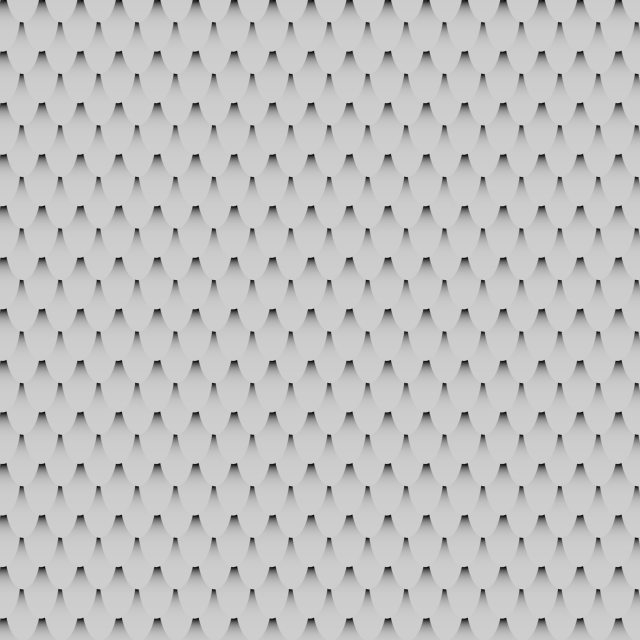
This pattern is drawn by a WebGL 2 fragment shader. Its source:

```glsl
#version 300 es
precision highp float;
// Overlapping rows of pale grey rounded scales, each shaded dark under the row above.

uniform vec2 u_resolution;
out vec4 fragColor;

const vec2 REPEATS = vec2(16.65, 12.417);      // scales across, row pairs down
const vec2 TIP_EVEN = vec2(0.064, 0.414);      // tip of an even-row scale, in cells
const vec2 TIP_ODD = vec2(0.594, 0.981);       // tip of an odd-row scale, in cells
const vec2 SCALE_RADII = vec2(0.475, 0.808);   // ellipse radii, in cells
const float SHADOW_FADE = 0.118;               // fade length of the shadow, in cells
const float EDGE_MARGIN = 0.05;                // room below each tip for edge smoothing
const vec3 SCALE_COLOR = vec3(0.807);
const vec3 SHADOW_COLOR = vec3(0.0);

// Cell position relative to the nearest tip: x centred, y as height above it.
vec2 fromTip(vec2 cell, vec2 tip) {
    vec2 origin = vec2(0.5, EDGE_MARGIN);
    return fract(cell - tip + origin) - origin;
}

// Shadow cast by the scale whose tip lies one cell above this one's tip.
vec3 shade(float height) {
    float depth = max(1.0 - height, 0.0);
    return mix(SCALE_COLOR, SHADOW_COLOR, exp(-depth / SHADOW_FADE));
}

// Smooth coverage of a scale: half ellipse below, straight sides above.
float coverage(vec2 p, float pixel) {
    vec2 q = vec2(p.x, min(p.y - SCALE_RADII.y, 0.0)) / SCALE_RADII;
    float radius = max(length(q), 1e-4);
    vec2 gradient = q * REPEATS / (SCALE_RADII * radius);
    float dist = (radius - 1.0) / max(length(gradient), 1e-3);
    return 1.0 - smoothstep(-0.75 * pixel, 0.75 * pixel, dist);
}

void main() {
    float pixel = 1.0 / u_resolution.y;
    vec2 cell = gl_FragCoord.xy * pixel * REPEATS;

    // The row with the nearer tip lies in front.
    vec2 even = fromTip(cell, TIP_EVEN);
    vec2 odd = fromTip(cell, TIP_ODD);
    bool evenInFront = even.y < odd.y;
    vec2 front = evenInFront ? even : odd;
    vec2 back = evenInFront ? odd : even;

    // Paint from the deepest visible row to the front.
    vec3 color = shade(front.y + 1.0);
    color = mix(color, shade(back.y), coverage(back, pixel));
    color = mix(color, shade(front.y), coverage(front, pixel));
    fragColor = vec4(color, 1.0);
}
```
